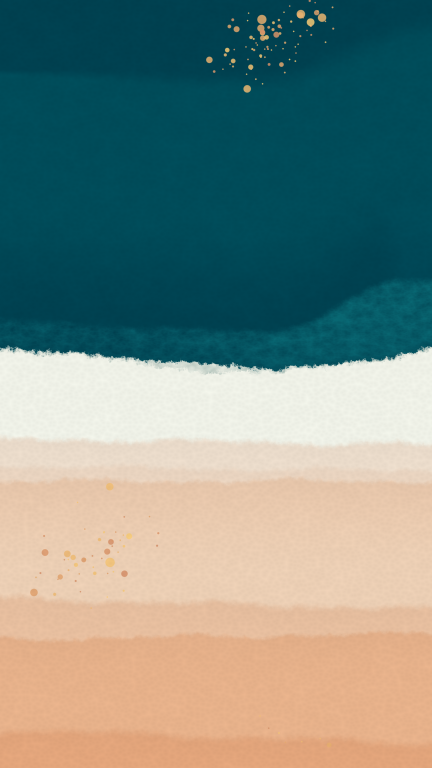
A WebGL 2 fragment shader for this background:

```glsl
#version 300 es
precision highp float;

#define ASPECT 0.5625
#define GRAIN 0.035
#define EDGE_SOFT 0.0022
#define ROUGHNESS 0.0022
#define DEEP vec3(0.0, 0.255, 0.315)
#define SEA vec3(0.0, 0.298, 0.352)
#define SHALLOW vec3(0.03, 0.39, 0.435)
#define MIST vec3(0.68, 0.75, 0.72)
#define PAPER vec3(0.938, 0.947, 0.908)
#define COPPER vec3(0.82, 0.54, 0.40)
#define GOLD vec3(0.97, 0.80, 0.46)

uniform vec2 u_resolution;
out vec4 fragColor;

vec2 hash2(vec2 c) {
  vec2 s = vec2(dot(c, vec2(127.1, 311.7)), dot(c, vec2(269.5, 183.3)));
  return fract(sin(s) * 43758.545);
}

// Cellular noise: distance to the nearest scattered point
float cellular(vec2 p) {
  vec2 cell = floor(p), f = fract(p);
  float nearest = 2.0;
  for (int y = -1; y <= 1; y++)
    for (int x = -1; x <= 1; x++) {
      vec2 o = vec2(x, y);
      vec2 d = o + hash2(cell + o) - f;
      nearest = min(nearest, dot(d, d));
    }
  return sqrt(nearest);
}

// Layered cellular noise, centred near zero
float mottle(vec2 p) {
  return 0.5 * cellular(p) + 0.3 * cellular(p * 2.3 + 7.0) + 0.2 * cellular(p * 5.1 + 3.0) - 0.48;
}

// Layered sines for the wavering brush edges
float waver(float x, float seed) {
  float sum = 0.0, freq = 13.0, amp = 1.0;
  for (int i = 0; i < 5; i++) {
    sum += amp * sin(x * freq + seed * (float(i) + 1.7));
    freq *= 2.13;
    amp *= 0.62;
  }
  return sum;
}

float below(float y, float edge, float soft) {
  return 1.0 - smoothstep(edge - soft, edge + soft, y);
}

// Wash below an edge, with pigment pooled along the rim
vec3 wash(vec3 base, vec3 tint, float y, float edge, float soft) {
  float pool = exp(-max(edge - y, 0.0) * 35.0);
  return mix(base, tint * (1.0 - 0.025 * pool), below(y, edge, soft));
}

// Paint drops scattered along two axes
vec3 splatter(vec3 col, vec2 p, vec2 centre, vec2 major, vec2 minor, int count, float seed) {
  float aa = 0.7 / u_resolution.y;
  for (int i = 0; i < count; i++) {
    vec2 id = vec2(float(i), seed);
    vec2 spread = hash2(id) + hash2(id + 50.0) - 1.0;
    vec2 look = hash2(id + 90.0);
    float radius = mix(0.0009, 0.0062, pow(look.x, 5.0));
    float d = length(p - centre - spread.x * major - spread.y * minor) - radius;
    col = mix(col, mix(COPPER, GOLD, look.y), 0.85 * (1.0 - smoothstep(-aa, aa, d)));
  }
  return col;
}

void main() {
  vec2 uv = gl_FragCoord.xy / u_resolution;
  vec2 p = vec2(uv.x * ASPECT, uv.y);
  float x = uv.x, y = uv.y;
  float blotch = mottle(p * vec2(28.0, 36.0));
  float fray = ROUGHNESS * 3.0 * mottle(p * 75.0);

  // Sand: paper covered by successively warmer washes
  vec3 col = PAPER;
  float edge = 0.429 - 0.008 * x + ROUGHNESS * waver(x, 1.0) + fray;
  col = wash(col, vec3(0.932, 0.872, 0.805), y, edge, 0.005);
  edge = 0.393 - 0.006 * x + ROUGHNESS * waver(x, 2.3) + fray;
  col = wash(col, vec3(0.930, 0.845, 0.765), y, edge, 0.005);
  edge = 0.374 + ROUGHNESS * waver(x, 3.1) + fray;
  vec3 peach = mix(vec3(0.925, 0.812, 0.708), vec3(0.920, 0.790, 0.680), smoothstep(0.25, 0.37, y));
  col = wash(col, peach, y, edge, 0.004);
  edge = 0.221 - 0.014 * x + ROUGHNESS * waver(x, 4.6) + fray;
  col = wash(col, vec3(0.915, 0.755, 0.630), y, edge, 0.006);
  edge = 0.168 + 0.007 * x + ROUGHNESS * waver(x, 5.2) + fray;
  col = wash(col, vec3(0.908, 0.698, 0.545), y, edge, 0.004);
  edge = 0.050 - 0.018 * x + ROUGHNESS * waver(x, 6.4) + fray;
  col = wash(col, vec3(0.900, 0.655, 0.490), y, edge, 0.007);
  col += 0.018 * blotch;

  // Water: dark top, open sea, then a lighter shallow band
  float topEdge = 0.906 - 0.022 * x + 0.08 * smoothstep(0.6, 1.0, x) + 0.001 * waver(x, 7.0);
  float band = 0.583 - 0.028 * x + 0.078 * smoothstep(0.6, 0.95, x) + 0.0018 * waver(x, 8.2) + fray;
  vec3 water = mix(DEEP, SEA, smoothstep(0.0, 0.16, y - band));
  water = mix(DEEP, water, below(y, topEdge, mix(0.004, 0.025, x)));
  water += vec3(0.0, 0.02, 0.02) * smoothstep(0.86, 0.95, x) * below(y, 0.735, 0.02);
  float light = mix(0.42, 0.85, smoothstep(0.25, 0.9, x)) + 1.1 * mottle(p * vec2(45.0, 70.0));
  water = mix(water, mix(DEEP, SHALLOW, clamp(light, 0.0, 1.1)), below(y, band, 0.006));
  water += 0.02 * vec3(0.0, 1.0, 1.0) * blotch;

  // Shoreline: misty foam fringe under a ragged water edge
  float d = x - 0.6;
  float shore = 0.521 + 0.045 * max(-d, 0.0) + 0.17 * max(d, 0.0) * max(d, 0.0);
  shore += 0.0013 * waver(x * 1.7, 9.4) + 2.0 * fray;
  water = mix(water, DEEP, 0.45 * exp(-max(y - shore, 0.0) * 110.0));
  float fringe = 0.003 + 0.011 * exp(-pow((x - 0.47) / 0.11, 2.0)) * (0.8 + 0.25 * waver(x * 2.0, 2.0));
  float mist = smoothstep(shore - fringe - 0.002, shore - fringe + 0.002, y);
  col = mix(col, mix(PAPER, MIST, clamp(0.65 + 1.5 * blotch, 0.0, 1.0)), mist);
  col = mix(water, col, below(y, shore, EDGE_SOFT));

  // Gold and copper drops
  col = splatter(col, p, vec2(0.354, 0.947), vec2(0.068, 0.062), vec2(0.050, -0.032), 85, 3.0);
  col = splatter(col, p, vec2(0.115, 0.277), vec2(0.075, 0.070), vec2(0.060, -0.035), 50, 11.0);
  col = splatter(col, p, vec2(0.385, 0.047), vec2(0.090, -0.025), vec2(0.0, 0.020), 7, 23.0);

  // Paper grain
  col *= 1.0 + GRAIN * (cellular(p * vec2(150.0, 190.0)) - 0.5);
  fragColor = vec4(clamp(col, 0.0, 1.0), 1.0);
}
```
